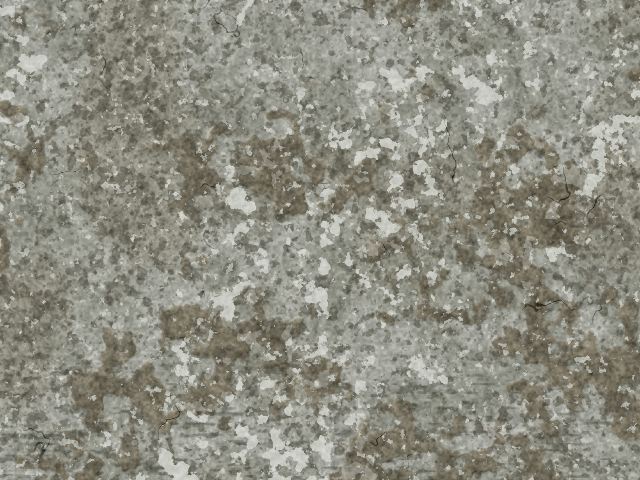
A WebGL 1 fragment shader for this texture:

```glsl
precision highp float;

uniform vec2 u_resolution;

float hash(vec2 p) {
  vec3 q = fract(vec3(p.xyx) * 0.1031);
  q += dot(q, q.yzx + 33.33);
  return fract((q.x + q.y) * q.z);
}

float noise(vec2 p) {
  vec2 cell = floor(p);
  vec2 f = fract(p);
  f = f * f * (3.0 - 2.0 * f);
  float low = mix(hash(cell), hash(cell + vec2(1.0, 0.0)), f.x);
  float high = mix(hash(cell + vec2(0.0, 1.0)), hash(cell + 1.0), f.x);
  return mix(low, high, f.y);
}

float fbm(vec2 p) {
  float sum = 0.0;
  float weight = 0.52;
  for (int i = 0; i < 5; i++) {
    sum += weight * noise(p);
    p = mat2(1.6, 1.2, -1.2, 1.6) * p + 17.3;
    weight *= 0.5;
  }
  return sum;
}

// Large stains whose outline is broken up by finer noise
float crustField(vec2 p) {
  return 0.58 * fbm(p * 4.5 + 31.0) + 0.42 * fbm(p * 26.0 + 7.0);
}

// Scattered round lichen spots with wobbly rims
float spots(vec2 p, float density) {
  vec2 cell = floor(p);
  float wobble = 0.22 * (noise(p * 4.0) - 0.5);
  float cover = 0.0;
  for (int y = -1; y <= 1; y++) {
    for (int x = -1; x <= 1; x++) {
      vec2 id = cell + vec2(float(x), float(y));
      vec2 center = id + vec2(hash(id + 11.0), hash(id + 47.0));
      float size = hash(id + 83.0);
      float radius = 0.12 + 0.3 * size * size;
      float present = step(hash(id + 129.0), density);
      float dist = length(p - center) + wobble;
      cover = max(cover, present * (1.0 - smoothstep(radius - 0.1, radius + 0.08, dist)));
    }
  }
  return cover;
}

void main() {
  vec2 p = gl_FragCoord.xy / u_resolution.y;
  float grime = fbm(p * 3.5 + 90.0);
  float grain = fbm(p * 95.0 + 5.0) - 0.5;
  float grit = noise(p * 210.0 + 60.0) - 0.5;

  // Weathered grey cement
  vec3 color = mix(vec3(0.565, 0.57, 0.525), vec3(0.645, 0.65, 0.615),
                   smoothstep(0.36, 0.64, fbm(p * 13.0 + 40.0)));
  color = mix(color, vec3(0.53, 0.52, 0.455), 0.6 * smoothstep(0.48, 0.68, grime));

  // Horizontal trowel streaks near the bottom
  float streak = noise(p * vec2(14.0, 120.0) + 3.0) * noise(p * vec2(50.0, 160.0));
  color -= 0.16 * smoothstep(0.3, 0.6, streak) * (1.0 - smoothstep(0.1, 0.4, p.y));

  // Brown crust with lit and shaded rims
  float field = crustField(p);
  float crust = smoothstep(0.575, 0.61, field);
  float relief = crustField(p + vec2(-0.003, 0.004)) - field;
  vec3 brown = mix(vec3(0.40, 0.375, 0.31), vec3(0.49, 0.46, 0.385),
                   smoothstep(0.35, 0.65, fbm(p * 35.0 + 70.0)));
  color = mix(color, brown, 0.88 * crust);
  float rim = smoothstep(0.53, 0.58, field) * (1.0 - smoothstep(0.61, 0.66, field));
  color -= clamp(relief * 1.5, -0.06, 0.12) * rim;

  // Dark lichen spots and fine speckle
  float density = smoothstep(0.3, 0.75, grime);
  vec3 lichen = vec3(0.37, 0.36, 0.31);
  color = mix(color, lichen, 0.62 * spots(p * 38.0, 0.08 + 0.4 * density));
  color = mix(color, lichen, 0.5 * spots(p * 85.0 + 20.0, 0.1 + 0.5 * density));
  float speckle = smoothstep(0.56, 0.68, fbm(p * 62.0 + 25.0) + 0.16 * (grime - 0.5));
  color = mix(color, lichen, 0.62 * speckle);

  // Ragged flecks of old white paint, gathered in clusters
  float cluster = fbm(p * vec2(4.2, 3.4) + 150.0);
  float paintField = 0.46 * cluster + 0.54 * fbm(p * 40.0 + 110.0);
  float paint = smoothstep(0.622, 0.65, paintField) * (1.0 - 0.6 * crust);
  color = mix(color, vec3(0.80, 0.81, 0.78), 0.95 * paint);
  float chips = smoothstep(0.68, 0.75, fbm(p * 75.0 + 200.0));
  color = mix(color, vec3(0.76, 0.77, 0.74), 0.8 * chips);

  // Short hairline cracks
  float crackLine = abs(fbm(p * 7.0 + 220.0) - 0.5);
  float crackMask = smoothstep(0.58, 0.68, fbm(p * 9.0 + 260.0));
  color -= 0.22 * crackMask * (1.0 - smoothstep(0.002, 0.009, crackLine));

  // Sandy surface grain
  color += (0.24 * grain + 0.11 * grit) * (1.0 - 0.5 * paint);
  gl_FragColor = vec4(clamp(color, 0.0, 1.0), 1.0);
}
```
